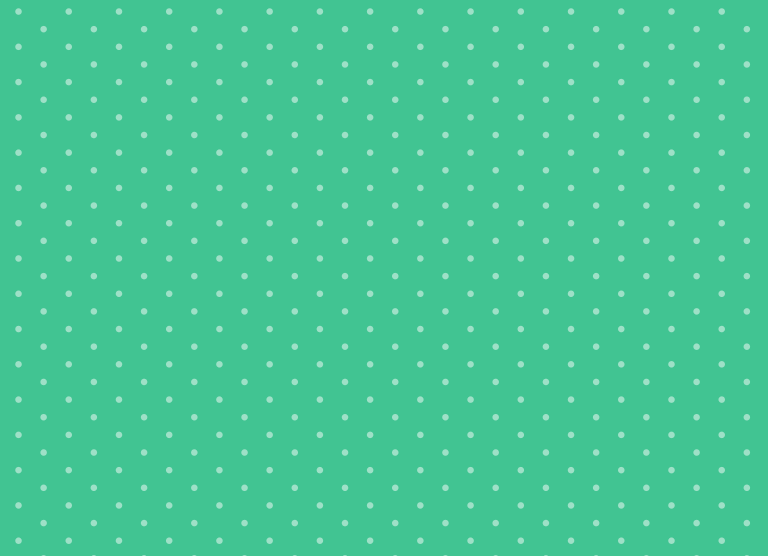
Give the GLSL for this pattern, as a Shadertoy shader.

```glsl
// Lengths are fractions of the canvas height
const vec2 PERIOD = vec2(0.09034, 0.06345);
const vec2 FIRST_DOT = vec2(0.0333, 0.0275);
const float DOT_RADIUS = 0.0058;
const vec3 GROUND_COLOR = vec3(0.253, 0.770, 0.573);
const vec3 DOT_COLOR = vec3(0.620, 0.880, 0.780);

// Distance to the nearest point of a rectangular grid through the origin
float gridDistance(vec2 p) {
    return length(p - PERIOD * round(p / PERIOD));
}

// Two grids, the second shifted by half a period, form the staggered rows
float dotDistance(vec2 p) {
    float centers = min(gridDistance(p), gridDistance(p - 0.5 * PERIOD));
    return centers - DOT_RADIUS;
}

void mainImage(out vec4 fragColor, in vec2 fragCoord) {
    vec2 p = fragCoord / iResolution.y - FIRST_DOT;

    // Edge blended across one pixel
    float coverage = clamp(0.5 - dotDistance(p) * iResolution.y, 0.0, 1.0);

    fragColor = vec4(mix(GROUND_COLOR, DOT_COLOR, coverage), 1.0);
}
```
